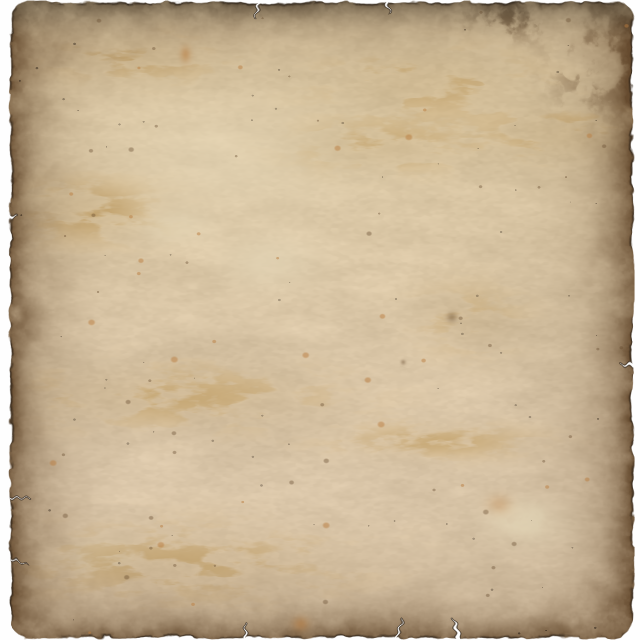
Give the GLSL for this texture, as a WebGL 1 fragment shader.

```glsl
precision highp float;
// Aged parchment sheet with burnt ragged edges, ochre stains, specks and small tears on white.
uniform vec2 u_resolution;

#define PAPER vec3(0.848, 0.770, 0.655)
#define BURNT vec3(0.40, 0.295, 0.185)
#define OCHRE vec3(0.76, 0.63, 0.41)
#define PALE vec3(0.89, 0.835, 0.715)
#define INK vec3(0.17, 0.13, 0.09)
#define SHEET_MID vec2(0.5025, 0.5)
#define SHEET_HALF vec2(0.489, 0.499)
#define CORNER 0.032
#define RAGGED 0.013
#define GRAIN 0.075

float hash(vec2 p) {
  vec3 q = fract(p.xyx * 0.1031);
  q += dot(q, q.yzx + 33.33);
  return fract((q.x + q.y) * q.z);
}

// Cellular noise: scattered cell values blended by distance, 0 to 1
float cells(vec2 p) {
  vec2 base = floor(p);
  float total = 0.0, weight = 0.0;
  for (int j = -1; j <= 1; j++) {
    for (int i = -1; i <= 1; i++) {
      vec2 c = base + vec2(float(i), float(j));
      vec2 d = c + vec2(hash(c + 17.3), hash(c + 71.9)) - p;
      float w = exp(-5.0 * dot(d, d));
      total += w * hash(c);
      weight += w;
    }
  }
  return total / weight;
}

float layered(vec2 p) {
  float sum = 0.0, amp = 0.5;
  for (int i = 0; i < 4; i++) {
    sum += amp * cells(p);
    p = p * 2.13 + 13.7;
    amp *= 0.56;
  }
  return sum / 1.025;
}

// Soft elliptical patch
float patchAt(vec2 p, vec2 mid, vec2 size) {
  vec2 q = (p - mid) / size;
  return exp(-dot(q, q));
}

// Round specks, at most one per grid cell
float specks(vec2 p, float grid, float chance, float size) {
  vec2 c = floor(p * grid);
  vec2 mid = 0.25 + 0.5 * vec2(hash(c + 5.1), hash(c + 9.7));
  float r = size * (0.4 + 0.6 * hash(c + 3.3));
  float d = length((fract(p * grid) - mid) * vec2(0.85, 1.0));
  return step(hash(c + 41.0), chance) * (1.0 - smoothstep(r * 0.4, r, d));
}

// Tapered tear running inward from a to b; negative inside
float tear(vec2 p, vec2 a, vec2 b, float width) {
  p += 0.002 * sin(p.yx * 420.0);
  vec2 ab = b - a;
  float h = clamp(dot(p - a, ab) / dot(ab, ab), 0.0, 1.0);
  return length(p - a - ab * h) - width * (1.0 - h);
}

void main() {
  vec2 uv = gl_FragCoord.xy / u_resolution;
  float px = 1.0 / min(u_resolution.x, u_resolution.y);

  float broad = layered(uv * vec2(4.0, 7.0) + 3.0);
  float streak = layered(uv * vec2(13.0, 42.0) + 20.0);
  float mottle = layered(uv * 26.0 + 50.0);
  float fine = cells(uv * vec2(110.0, 230.0));

  // Sheet outline with ragged rim and tears
  vec2 q = abs(uv - SHEET_MID) - SHEET_HALF + CORNER;
  float inside = CORNER - length(max(q, 0.0)) - min(max(q.x, q.y), 0.0);
  inside -= RAGGED * max(0.0, mottle * 0.6 + cells(uv * 75.0) * 0.4 - 0.32);
  float gap = tear(uv, vec2(0.406, 1.0), vec2(0.398, 0.970), 0.002);
  gap = min(gap, tear(uv, vec2(0.603, 1.0), vec2(0.610, 0.978), 0.002));
  gap = min(gap, tear(uv, vec2(0.618, 0.0), vec2(0.630, 0.033), 0.002));
  gap = min(gap, tear(uv, vec2(0.718, 0.0), vec2(0.708, 0.035), 0.004));
  gap = min(gap, tear(uv, vec2(0.384, 0.0), vec2(0.383, 0.024), 0.002));
  gap = min(gap, tear(uv, vec2(0.010, 0.662), vec2(0.028, 0.662), 0.004));
  gap = min(gap, tear(uv, vec2(0.995, 0.430), vec2(0.968, 0.430), 0.004));
  gap = min(gap, tear(uv, vec2(0.010, 0.222), vec2(0.045, 0.222), 0.001));
  gap = min(gap, tear(uv, vec2(0.010, 0.130), vec2(0.042, 0.118), 0.001));
  float sheet = smoothstep(-px, px, min(inside, gap));

  // Paper tone and fibre
  vec3 col = PAPER + vec3(0.0, 0.002, -0.022) * smoothstep(0.2, 0.9, uv.y);
  col += (broad - 0.5) * 0.08 + (streak - 0.5) * GRAIN + (fine - 0.5) * 0.028;

  // Pale washes
  float pale = patchAt(uv, vec2(0.36, 0.75), vec2(0.20, 0.09)) * 0.45
    + patchAt(uv, vec2(0.42, 0.59), vec2(0.07, 0.04)) * 0.6
    + patchAt(uv, vec2(0.27, 0.645), vec2(0.05, 0.025)) * 0.6
    + patchAt(uv, vec2(0.82, 0.185), vec2(0.06, 0.03)) * mottle * 1.5
    + patchAt(uv, vec2(0.16, 0.13), vec2(0.05, 0.025)) * 0.5;
  col = mix(col, PALE, clamp(pale, 0.0, 0.85));

  // Ochre stains broken into horizontal streaks
  float stain = patchAt(uv, vec2(0.67, 0.87), vec2(0.15, 0.05))
    + patchAt(uv, vec2(0.60, 0.77), vec2(0.12, 0.035))
    + patchAt(uv, vec2(0.89, 0.79), vec2(0.12, 0.04))
    + patchAt(uv, vec2(0.14, 0.67), vec2(0.09, 0.045)) * 1.2
    + patchAt(uv, vec2(0.22, 0.91), vec2(0.12, 0.035))
    + patchAt(uv, vec2(0.29, 0.12), vec2(0.24, 0.055))
    + patchAt(uv, vec2(0.28, 0.38), vec2(0.23, 0.045))
    + patchAt(uv, vec2(0.68, 0.31), vec2(0.14, 0.025))
    + patchAt(uv, vec2(0.73, 0.50), vec2(0.08, 0.05)) * 0.7;
  col = mix(col, OCHRE, clamp(stain, 0.0, 1.2) * (0.16 + 0.6 * smoothstep(0.46, 0.68, streak)));

  // Burnt shading, one falloff for each side
  float wear = 0.65 + 0.7 * broad;
  vec4 depth = max(vec4(uv.x - 0.014, 0.991 - uv.x, uv.y, 1.0 - uv.y), 0.0);
  vec4 burn = vec4(0.92, 0.95, 0.85, 0.92) * exp(-depth / (vec4(0.043, 0.047, 0.040, 0.036) * wear));
  vec4 keep = 1.0 - burn;
  float shade = 1.0 - keep.x * keep.y * keep.z * keep.w;
  float soot = patchAt(uv, vec2(0.92, 0.89), vec2(0.055, 0.06))
    + patchAt(uv, vec2(0.80, 0.965), vec2(0.06, 0.025));
  shade += shade * (mottle - 0.5) * 0.9 + soot * 0.4 * smoothstep(0.45, 0.68, mottle);
  vec3 burnt = mix(BURNT, vec3(0.36, 0.30, 0.22), smoothstep(0.93, 1.0, uv.y));
  col = mix(col, burnt, clamp(shade, 0.0, 1.0));

  // Specks and larger spots
  col = mix(col, BURNT, 0.4 * specks(uv, 23.0, 0.10, 0.12));
  col = mix(col, INK, specks(uv + 0.37, 48.0, 0.035, 0.13) * (0.3 + 0.4 * shade));
  float rust = specks(uv + 0.61, 31.0, 0.04, 0.2)
    + patchAt(uv, vec2(0.29, 0.915), vec2(0.008, 0.012))
    + patchAt(uv, vec2(0.47, 0.025), vec2(0.012, 0.011))
    + patchAt(uv, vec2(0.78, 0.212), vec2(0.018, 0.014)) * 0.6;
  col = mix(col, vec3(0.73, 0.49, 0.25), min(rust, 1.0) * 0.5);
  float spot = patchAt(uv, vec2(0.706, 0.504), vec2(0.008)) + patchAt(uv, vec2(0.63, 0.434), vec2(0.004));
  col = mix(col, BURNT, spot * 0.4);

  // Dark rim and tear edges
  float rim = (1.0 - smoothstep(0.0, 0.005, inside)) * smoothstep(0.35, 0.65, mottle);
  float tearEdge = 1.0 - smoothstep(0.0, 0.003, gap);
  col = mix(col, INK, clamp(max(rim * 0.8, tearEdge * 0.85), 0.0, 1.0));

  gl_FragColor = vec4(mix(vec3(0.995), col, sheet), 1.0);
}
```
